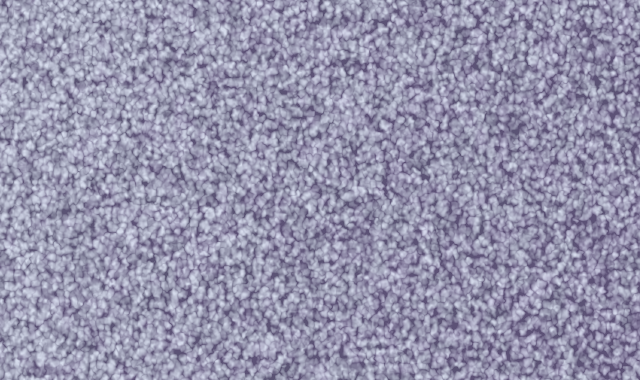
Give the GLSL for this texture, as a WebGL 2 fragment shader.

```glsl
#version 300 es
precision highp float;

uniform vec2 u_resolution;
out vec4 fragColor;

const vec3 SHADOW_COLOR = vec3(0.39, 0.37, 0.49);
const vec3 LIGHT_COLOR = vec3(0.78, 0.79, 0.87);
const vec3 PURPLE_SHIFT = vec3(0.010, -0.012, 0.012);
const vec2 TUFT_DENSITY = vec2(82.0, 70.0);   // tufts per canvas height
const float TUFT_JITTER = 0.98;
const float TUFT_VARIATION = 0.75;            // spread of tuft brightness
const float TUFT_FALLOFF = 1.45;              // darkening towards tuft rims
const float BLEND_SHARPNESS = 5.0;
const float BASE_TONE = 0.715;
const float PILE_CONTRAST = 0.92;
const float FRAY = 0.55;                      // unevenness of tuft outlines
const float SIDE_SHADE = 0.14;                // light left, dark right
const float PATCH_SHADE = 0.09;
const float FIBRE_SHADE = 0.36;
const float SEAM_SHADE = 0.10;

// Integer hash giving two values in 0..1
vec2 hash2(vec2 cell, uint seed) {
    uvec2 v = uvec2(ivec2(cell)) + uvec2(seed * 747u, seed * 1931u);
    v = v * 1664525u + 1013904223u;
    v.x += v.y * 1664525u;
    v.y += v.x * 1664525u;
    v ^= v >> 16u;
    v.x += v.y * 1664525u;
    v.y += v.x * 1664525u;
    v ^= v >> 16u;
    return vec2(v >> 8u) / 16777216.0;
}

// Smooth value noise, centred on zero
float noise(vec2 p, uint seed) {
    vec2 cell = floor(p);
    vec2 f = fract(p);
    f = f * f * (3.0 - 2.0 * f);
    float low = mix(hash2(cell, seed).x, hash2(cell + vec2(1, 0), seed).x, f.x);
    float high = mix(hash2(cell + vec2(0, 1), seed).x, hash2(cell + vec2(1, 1), seed).x, f.x);
    return mix(low, high, f.y) - 0.5;
}

// Soft maximum of rounded tufts scattered over a jittered grid
float tuftHeight(vec2 p) {
    vec2 home = floor(p);
    float sum = 0.0;
    for (int y = -2; y <= 2; y++) {
        for (int x = -2; x <= 2; x++) {
            vec2 cell = home + vec2(x, y);
            vec2 center = cell + 0.5 + TUFT_JITTER * (hash2(cell, 1u) - 0.5);
            vec2 offset = p - center;
            vec2 trait = hash2(cell, 2u) - 0.5;
            float falloff = TUFT_FALLOFF * (1.0 + 0.5 * trait.y);
            float height = TUFT_VARIATION * trait.x - falloff * dot(offset, offset);
            sum += exp(BLEND_SHARPNESS * height);
        }
    }
    return log(sum) / BLEND_SHARPNESS;
}

void main() {
    vec2 uv = gl_FragCoord.xy / u_resolution;
    vec2 p = gl_FragCoord.xy / u_resolution.y;

    // Pile, bent slightly out of the grid and frayed at the outlines
    vec2 bend = vec2(noise(p * 19.0, 3u), noise(p * 19.0, 4u));
    vec2 fray = vec2(noise(p * 125.0, 10u), noise(p * 125.0, 11u));
    float pile = tuftHeight(p * TUFT_DENSITY + 0.7 * bend + FRAY * fray);
    float fibre = noise(p * vec2(140.0, 115.0), 5u);

    // Broad shading and brushed patches
    float patches = 0.5 * noise(p * 3.1, 6u) + 0.5 * noise(p * 11.0, 7u);
    float side = 0.5 - uv.x + 0.2 * (uv.y - 0.5);

    // Short horizontal partings between rows
    float parting = noise(p * vec2(15.0, 50.0) + bend, 8u);
    float seam = smoothstep(0.14, 0.42, parting);

    float tone = BASE_TONE + PILE_CONTRAST * pile * mix(0.94, 1.06, uv.x);
    tone += FIBRE_SHADE * fibre + PATCH_SHADE * patches;
    tone += SIDE_SHADE * side - SEAM_SHADE * seam;
    tone = clamp(tone, -0.1, 1.15);

    // Purple shows in the hollows and in the shaded areas
    float purple = 0.9 * (0.55 - tone) - 0.5 * side + 1.4 * noise(p * 34.0, 9u);
    vec3 color = mix(SHADOW_COLOR, LIGHT_COLOR, tone);
    color += PURPLE_SHIFT * clamp(purple, -0.4, 1.0);

    fragColor = vec4(color, 1.0);
}
```
